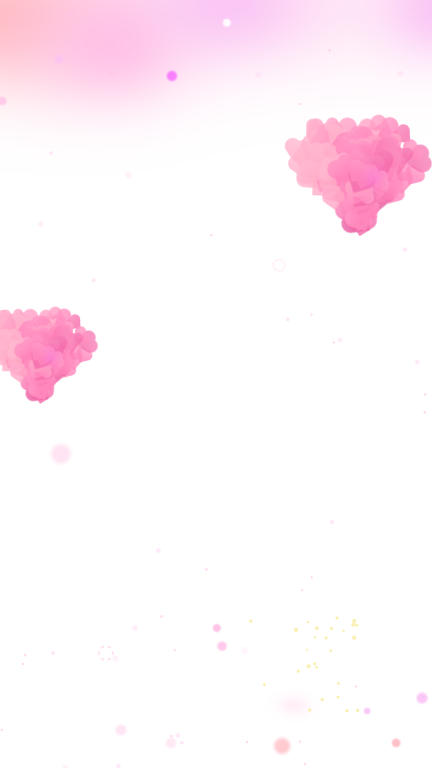
This background is drawn by a WebGL 2 fragment shader. Its source:

```glsl
#version 300 es
precision highp float;

uniform vec2 u_resolution;
out vec4 fragColor;

// Lengths are in canvas widths, origin at the lower left.
const float ASPECT = 16.0 / 9.0;
const float GOLDEN_ANGLE = 2.39996;
const int PETALS = 130;
const int SPECKS = 44;
const int SPARKS = 26;
const vec2 CLUSTER_SIZE = vec2(0.142, 0.127);
const float PETAL_SIZE = 0.046;
const float PETAL_ALPHA = 0.82;

const vec3 WHITE = vec3(1.0);
const vec3 PEACH = vec3(1.0, 0.73, 0.76);
const vec3 ROSE = vec3(1.0, 0.74, 0.90);
const vec3 LILAC = vec3(0.98, 0.76, 0.96);
const vec3 BLUSH = vec3(1.0, 0.89, 0.95);
const vec3 VIOLET = vec3(0.97, 0.48, 1.0);
const vec3 PETAL_LIGHT = vec3(1.0, 0.69, 0.79);
const vec3 PETAL_MID = vec3(1.0, 0.52, 0.73);
const vec3 PETAL_DEEP = vec3(0.91, 0.31, 0.60);
const vec3 GOLD = vec3(0.98, 0.92, 0.60);

vec3 hash3(float n) {
    vec3 h = fract(n * vec3(0.1031, 0.1030, 0.0973));
    h += dot(h, h.yzx + 33.33);
    return fract((h.xxy + h.yzz) * h.zyx);
}

vec2 rotate(vec2 p, float a) {
    return mat2(cos(a), sin(a), -sin(a), cos(a)) * p;
}

// Unit heart with its tip at the origin.
float heartDistance(vec2 p) {
    p.x = abs(p.x);
    if (p.x + p.y > 1.0) return length(p - vec2(0.25, 0.75)) - 0.35355;
    vec2 a = p - vec2(0.0, 1.0);
    vec2 b = p - 0.5 * max(p.x + p.y, 0.0);
    return sqrt(min(dot(a, a), dot(b, b))) * sign(p.x - p.y);
}

// Point on the outline of the large heart, about one unit wide each side.
vec2 heartCurve(float t) {
    float s = sin(t);
    float y = 13.0 * cos(t) - 5.0 * cos(2.0 * t) - 2.0 * cos(3.0 * t) - cos(4.0 * t);
    return vec2(s * s * s, y / 16.0 + 0.16);
}

void wash(inout vec3 color, vec2 p, vec2 center, vec2 size, vec3 tint, float amount) {
    vec2 q = (p - center) / size;
    color = mix(color, tint, amount * exp(-dot(q, q)));
}

void dot2d(inout vec3 color, vec2 p, vec2 center, float radius, vec3 tint, float amount) {
    float d = length(p - center);
    color = mix(color, tint, amount * (1.0 - smoothstep(0.5 * radius, 1.15 * radius, d)));
}

// Heart filled with overlapping petals, from the rim inwards.
void cluster(inout vec3 color, vec2 p, vec2 center, float scale, float px) {
    vec2 q = (p - center) / scale;
    if (max(abs(q.x), abs(q.y)) > 0.22) return;
    float edge = px / (scale * PETAL_SIZE);
    for (int i = 0; i < PETALS; i++) {
        float n = float(i);
        vec3 h = hash3(n + 7.0);
        float r = sqrt(1.0 - n / float(PETALS));
        vec2 site = heartCurve(n * GOLDEN_ANGLE) * r + (h.xy - 0.5) * 0.16;
        site.x -= 0.07 * site.y;
        float size = PETAL_SIZE * mix(0.72, 1.2, h.z);
        vec2 local = rotate((q - site * CLUSTER_SIZE) / size, (h.x - 0.5) * 3.0);
        float d = heartDistance(local + vec2(0.0, 0.55)) - 0.06;
        float shade = 0.46 + 0.42 * site.x - 0.36 * site.y + 0.65 * (h.y - 0.5);
        vec3 tint = mix(PETAL_LIGHT, PETAL_MID, smoothstep(0.0, 0.55, shade));
        tint = mix(tint, PETAL_DEEP, smoothstep(0.55, 1.1, shade));
        tint = mix(tint, WHITE, 0.12 * smoothstep(-0.3, 0.6, local.y));
        color = mix(color, tint, PETAL_ALPHA * smoothstep(edge, -edge, d));
    }
    wash(color, q, vec2(0.035, 0.0), vec2(0.025), VIOLET, 0.25);
}

void main() {
    vec2 p = gl_FragCoord.xy / u_resolution * vec2(1.0, ASPECT);
    float px = 1.0 / u_resolution.x;
    vec3 color = WHITE;

    // Soft colour along the top
    wash(color, p, vec2(0.40, 1.78), vec2(0.95, 0.17), BLUSH, 0.9);
    wash(color, p, vec2(0.00, 1.74), vec2(0.24, 0.16), PEACH, 0.9);
    wash(color, p, vec2(0.26, 1.67), vec2(0.17, 0.13), ROSE, 0.85);
    wash(color, p, vec2(0.53, 1.77), vec2(0.18, 0.12), LILAC, 0.85);
    wash(color, p, vec2(1.02, 1.76), vec2(0.13, 0.11), LILAC, 0.9);

    // Faint specks, denser towards the bottom
    for (int i = 0; i < SPECKS; i++) {
        vec3 h = hash3(float(i) + 211.0);
        vec2 site = vec2(h.x, ASPECT * pow(h.y, 1.7));
        dot2d(color, p, site, mix(0.003, 0.010, h.z * h.z), ROSE, mix(0.65, 0.15, h.z));
    }

    // Larger soft dots
    dot2d(color, p, vec2(0.398, 1.602), 0.014, VIOLET, 0.95);
    dot2d(color, p, vec2(0.525, 1.725), 0.011, WHITE, 0.9);
    dot2d(color, p, vec2(0.137, 1.641), 0.012, LILAC, 0.8);
    dot2d(color, p, vec2(0.005, 1.544), 0.012, ROSE, 0.7);
    dot2d(color, p, vec2(0.141, 0.727), 0.027, BLUSH, 0.95);
    dot2d(color, p, vec2(0.653, 0.051), 0.022, PEACH, 0.75);
    dot2d(color, p, vec2(0.977, 0.162), 0.015, LILAC, 0.9);
    dot2d(color, p, vec2(0.850, 0.132), 0.009, LILAC, 0.9);
    dot2d(color, p, vec2(0.514, 0.282), 0.013, ROSE, 0.8);
    dot2d(color, p, vec2(0.502, 0.324), 0.011, ROSE, 0.9);
    dot2d(color, p, vec2(0.917, 0.058), 0.012, PEACH, 0.9);
    dot2d(color, p, vec2(0.280, 0.088), 0.015, BLUSH, 0.9);
    dot2d(color, p, vec2(0.396, 0.058), 0.014, BLUSH, 0.8);

    // Pale ring and broken ring
    float ring = abs(length(p - vec2(0.646, 1.164)) - 0.013) - 0.002;
    color = mix(color, BLUSH, 0.5 * smoothstep(px, -px, ring));
    vec2 b = p - vec2(0.245, 0.266);
    float dashes = smoothstep(-0.2, 0.3, cos(6.0 * atan(b.y, b.x)));
    color = mix(color, ROSE, 0.5 * dashes * smoothstep(px, -px, abs(length(b) - 0.016) - 0.002));

    // Gold sparks over a faint blush
    wash(color, p, vec2(0.68, 0.145), vec2(0.035, 0.022), BLUSH, 0.6);
    for (int i = 0; i < SPARKS; i++) {
        vec3 h = hash3(float(i) + 503.0);
        vec2 site = vec2(0.70, 0.24) + (h.xy - 0.5) * vec2(0.26, 0.22);
        dot2d(color, p, site, mix(0.003, 0.006, h.z), GOLD, 0.75);
    }

    cluster(color, p, vec2(0.829, 1.366), 1.0, px);
    cluster(color, p, vec2(0.090, 0.951), 0.8, px);
    fragColor = vec4(color, 1.0);
}
```
